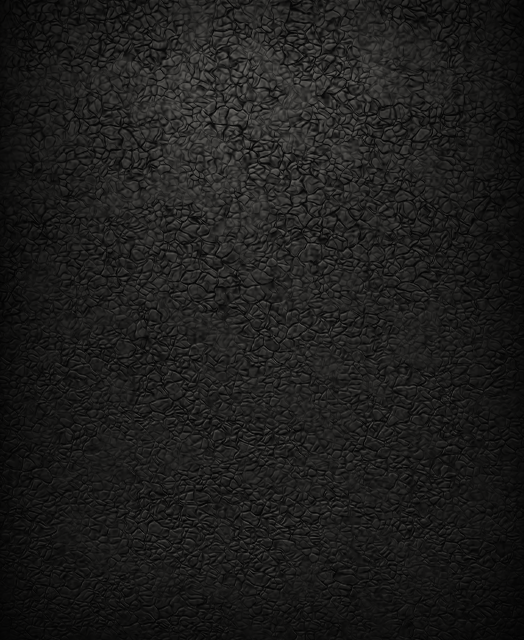
Reproduce this texture procedurally as a WebGL 2 fragment shader.

```glsl
#version 300 es
precision highp float;
// Dark grained leather: creased cells under a soft glow from above, fading at the sides.
uniform vec2 u_resolution;
out vec4 fragColor;

const vec3 LEATHER_TINT = vec3(1.0, 0.985, 0.95);
const vec2 GLOW_CENTER = vec2(0.48, 0.86);
const vec2 GLOW_SIZE = vec2(0.40, 0.26);
const float GLOW_LEVEL = 0.125;
const float BASE_LEVEL = 0.135;
const float FINE_SCALE = 84.0;
const float COARSE_SCALE = 42.0;
const float WRINKLE_SCALE = 8.0;
const float GRAIN_SCALE = 230.0;
const float WARP_AMOUNT = 0.014;
const float RELIEF_STEP = 0.0028;
const vec2 LIGHT_DIR = vec2(-0.25, 0.97);

float hash(vec2 p) {
    return fract(sin(dot(p, vec2(127.1, 311.7))) * 43758.5453);
}

vec2 hash2(vec2 p) {
    return vec2(hash(p), hash(p + 57.3));
}

float noise(vec2 p) {
    vec2 i = floor(p), f = fract(p);
    f = f * f * (3.0 - 2.0 * f);
    float low = mix(hash(i), hash(i + vec2(1, 0)), f.x);
    float high = mix(hash(i + vec2(0, 1)), hash(i + vec2(1, 1)), f.x);
    return mix(low, high, f.y);
}

float fbm(vec2 p) {
    float sum = 0.0, amp = 0.5;
    for (int i = 0; i < 4; i++) {
        sum += amp * noise(p);
        p = mat2(1.6, 1.2, -1.2, 1.6) * p + 7.1;
        amp *= 0.5;
    }
    return sum;
}

// Gap between the two nearest cell centres: zero along cell borders.
float cellGap(vec2 p) {
    vec2 cell = floor(p), f = fract(p);
    float nearest = 8.0, second = 8.0;
    for (int y = -1; y <= 1; y++) {
        for (int x = -1; x <= 1; x++) {
            vec2 o = vec2(x, y);
            float d = length(o + hash2(cell + o) - f);
            second = min(second, max(nearest, d));
            nearest = min(nearest, d);
        }
    }
    return second - nearest;
}

// Depth of the creases, 0 on the plateaus and 1 in the deepest folds.
float creaseDepth(vec2 p) {
    vec2 q = vec2(p.x, p.y * (1.4 - 0.2 * p.y));   // cells widen toward the bottom
    vec2 warp = vec2(noise(q * 21.0), noise(q * 21.0 + 31.7)) - 0.5;
    vec2 ripple = vec2(noise(q * 80.0 + 9.2), noise(q * 80.0 + 63.1)) - 0.5;
    q += WARP_AMOUNT * (warp + 0.7 * ripple);
    float fine = 1.0 - smoothstep(0.0, 0.42, cellGap(q * FINE_SCALE));
    fine *= 0.5 + 0.5 * smoothstep(0.25, 0.65, noise(q * 40.0 + 4.0));
    float coarse = 1.0 - smoothstep(0.0, 0.22, cellGap(q * COARSE_SCALE + 13.0));
    coarse *= 0.3 + 0.7 * smoothstep(0.3, 0.65, noise(q * 17.0 + 80.0));
    // Long thin wrinkles follow a level line of smooth noise.
    float fold = abs(noise(q * WRINKLE_SCALE + 3.0) - 0.5);
    float wrinkle = 1.0 - smoothstep(0.0, 0.022, fold);
    wrinkle *= smoothstep(0.4, 0.7, noise(q * 11.0 + 45.0));
    return max(max(0.8 * fine, coarse), 0.7 * wrinkle);
}

// Broad light: glow near the top, dimmer below, dark sides and corners.
float illumination(vec2 uv) {
    vec2 g = (uv - GLOW_CENTER) / GLOW_SIZE;
    float level = BASE_LEVEL * mix(0.86, 1.0, smoothstep(0.0, 0.6, uv.y));
    level += GLOW_LEVEL * exp(-dot(g, g));
    float sides = pow(clamp(4.0 * uv.x * (1.0 - uv.x), 0.0, 1.0), 0.65);
    float ends = smoothstep(-0.18, 0.2, uv.y) * (1.0 - 0.25 * smoothstep(0.88, 1.0, uv.y));
    return level * mix(0.24, 1.0, sides) * ends;
}

void main() {
    vec2 uv = gl_FragCoord.xy / u_resolution;
    vec2 p = gl_FragCoord.xy / u_resolution.y;

    // Relief: slopes facing the light brighten, the far side darkens.
    float depth = creaseDepth(p);
    float slope = creaseDepth(p + LIGHT_DIR * RELIEF_STEP) - depth;
    float upper = smoothstep(0.3, 0.8, uv.y);
    float relief = slope * mix(0.62, 0.32, upper);
    float glint = max(slope, 0.0) * max(slope, 0.0) * mix(0.7, 0.1, upper);
    float crease = depth * mix(0.4, 0.75, upper);

    // Fine pores and faint mottling of the hide.
    float grain = noise(p * GRAIN_SCALE) - 0.5;
    float mottle = fbm(p * 9.0 + 20.0) - 0.47;
    float surface = 1.08 - crease + relief + glint + 0.7 * grain + 0.25 * mottle;

    float shade = illumination(uv) * max(surface, 0.12) + 0.008;
    fragColor = vec4(shade * LEATHER_TINT, 1.0);
}
```
